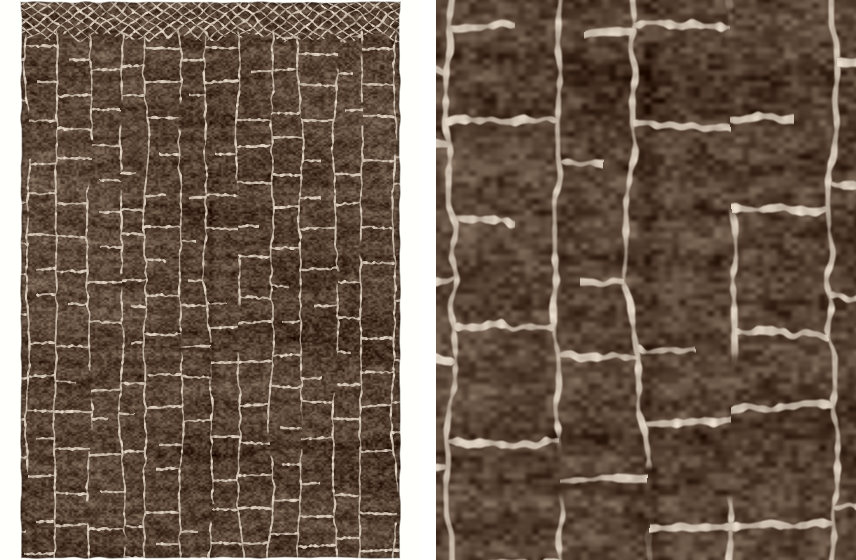
Left, the full canvas; right, a detail of the centre.
A Shadertoy shader for this pattern:

```glsl
const vec3 PAPER = vec3(1.0, 1.0, 0.99);
const vec3 WOOL_DARK = vec3(0.23, 0.155, 0.105);
const vec3 WOOL_LIGHT = vec3(0.45, 0.37, 0.305);
const vec3 CREAM = vec3(0.88, 0.83, 0.77);
const vec2 RUG_HALF = vec2(0.338, 0.496);
const float COLUMN = 0.0545;
const float ROW = 0.064;
const float BAND = 0.064;

float hash(vec2 p) {
    return fract(sin(dot(p, vec2(127.1, 311.7))) * 43758.5453);
}

float noise(vec2 p) {
    vec2 i = floor(p), f = fract(p);
    f = f * f * (3.0 - 2.0 * f);
    return mix(mix(hash(i), hash(i + vec2(1, 0)), f.x),
               mix(hash(i + vec2(0, 1)), hash(i + vec2(1, 1)), f.x), f.y);
}

// Noise centred on zero
float wobble(vec2 p) {
    return noise(p) - 0.5;
}

float stroke(float dist, float halfWidth, float soft) {
    return 1.0 - smoothstep(halfWidth - soft, halfWidth + soft, abs(dist));
}

// Wandering x position of an upright line
float uprightX(float id, float y) {
    float shift = 0.22 * (hash(vec2(id, 3.7)) - 0.5);
    float drift = 0.016 * wobble(vec2(id * 7.3, y * 8.0));
    float kink = 0.005 * wobble(vec2(id * 5.1, y * 65.0));
    return (id + shift) * COLUMN + drift + kink;
}

// Beaded upright line with occasional gaps
float upright(vec2 p, float id, float soft) {
    float tuft = noise(vec2(id * 9.7, p.y * 170.0));
    float present = smoothstep(0.2, 0.26, noise(vec2(id * 3.3 + 40.0, p.y * 17.0)));
    float halfWidth = mix(0.0008, 0.0024, tuft);
    return stroke(p.x - uprightX(id, p.y), halfWidth, soft) * present * mix(0.55, 1.0, tuft);
}

// Ragged crossbars between two neighbouring uprights
float crossbar(vec2 p, float column, float soft) {
    float left = uprightX(column, p.y);
    float right = uprightX(column + 1.0, p.y);
    float along = (p.x - left) / (right - left);
    float offset = hash(vec2(column, 8.1));
    float row = floor(p.y / ROW + offset + 0.5);
    vec2 cell = vec2(column, row);
    float slope = 0.006 * (hash(cell + 5.3) - 0.5) * (along - 0.5);
    float y = (row - offset + 0.42 * (hash(cell) - 0.5)) * ROW + slope;
    y += 0.0035 * wobble(vec2(p.x * 150.0, row * 6.1 + column));

    // Some bars are missing or stop short of an upright
    float kind = hash(cell + 21.7);
    float start = 0.35 * step(0.82, kind);
    float end = 1.0 - 0.4 * step(0.18, kind) * step(kind, 0.32);
    float present = step(0.1, kind) * step(start, along) * step(along, end);
    float tuft = noise(vec2(p.x * 230.0, row * 4.7 + column * 2.3));
    return stroke(p.y - y, mix(0.0009, 0.0031, tuft), soft) * present * mix(0.6, 1.0, tuft);
}

// Crooked diamond net of the end band
float diamonds(vec2 p, float soft) {
    vec2 size = vec2(0.0245, 0.0185);
    p += 0.007 * vec2(wobble(p * 42.0), wobble(p * 42.0 + 17.0));
    vec2 g = p / size;
    vec2 diagonal = abs(fract(vec2(g.x + g.y, g.x - g.y)) - 0.5);
    float dist = min(diagonal.x, diagonal.y) / length(1.0 / size);
    float tuft = noise(p * 190.0);
    return stroke(dist, mix(0.0006, 0.0022, tuft), soft) * mix(0.5, 1.0, tuft);
}

// Short pile with weft streaks and broad shade changes
vec3 pile(vec2 p) {
    float shade = 0.46 + 0.95 * wobble(p * vec2(240.0, 300.0));
    shade += 0.65 * wobble(p * vec2(95.0, 150.0) + 31.0);
    shade += 0.5 * wobble(p * vec2(7.0, 75.0) + 11.0);
    shade += 0.4 * wobble(p * vec2(5.0, 10.0) + 53.0);
    float fold = exp(-pow((p.x - 0.002) / 0.006, 2.0));
    shade -= 0.28 * fold * smoothstep(0.3, 0.1, p.y);
    return mix(WOOL_DARK, WOOL_LIGHT, shade);
}

void mainImage(out vec4 fragColor, in vec2 fragCoord) {
    vec2 p = (fragCoord - 0.5 * iResolution.xy) / iResolution.y;
    p.x -= 0.001;
    float pixel = 1.0 / iResolution.y;
    float soft = max(0.0009, 0.6 * pixel);

    // Column holding this point, following the bent lines
    float column = floor(p.x / COLUMN);
    column -= step(p.x, uprightX(column, p.y));
    column += step(uprightX(column + 1.0, p.y), p.x);

    float grid = max(upright(p, column, soft), upright(p, column + 1.0, soft));
    grid = max(grid, crossbar(p, column, soft));

    // The net frays into the open grid below it
    float depth = RUG_HALF.y - p.y + 0.018 * wobble(vec2(p.x * 55.0, 2.0));
    float net = diamonds(p, soft) * smoothstep(BAND + 0.002, BAND - 0.002, depth);
    float yarn = max(net, grid * smoothstep(BAND - 0.012, BAND - 0.006, depth));

    vec3 color = mix(pile(p), CREAM + 0.16 * wobble(p * 280.0), yarn);

    // Slightly uneven outline with a shaded rim
    vec2 edge = abs(p) - RUG_HALF + 0.003 * vec2(wobble(vec2(p.y * 45.0, 1.0)), wobble(vec2(p.x * 45.0, 6.0)));
    float outside = max(edge.x, edge.y);
    color *= 1.0 - 0.2 * smoothstep(-0.006, 0.0, outside);
    fragColor = vec4(mix(color, PAPER, smoothstep(-pixel, pixel, outside)), 1.0);
}
```
